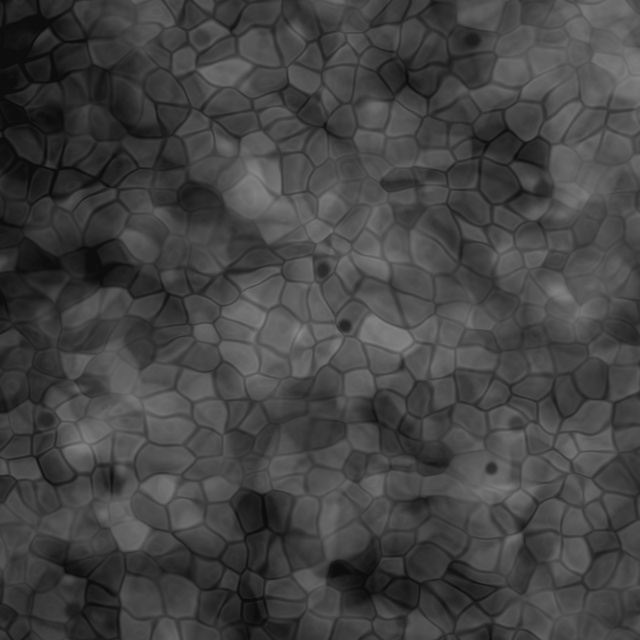
This texture is drawn by a three.js fragment shader. Its source:

```glsl
// Dense grey tissue under a microscope: soft, overlapping rounded cells with
// thin dark gaps and pale rims, built from two warped Voronoi layers over
// uneven fbm lighting, with scattered bright patches and dark round holes.
varying vec2 vUv;

float hash(vec2 p) {
  return fract(sin(dot(p, vec2(127.1, 311.7))) * 43758.5453);
}

vec2 hash2(vec2 p) {
  return vec2(hash(p), hash(p + 57.3));
}

float noise(vec2 p) {
  vec2 i = floor(p), f = fract(p);
  f = f * f * (3.0 - 2.0 * f);
  return mix(mix(hash(i), hash(i + vec2(1.0, 0.0)), f.x),
             mix(hash(i + vec2(0.0, 1.0)), hash(i + 1.0), f.x), f.y);
}

float fbm(vec2 p) {
  float sum = 0.0, amp = 0.53;
  for (int i = 0; i < 4; i++) {
    sum += amp * noise(p);
    p = mat2(1.6, 1.2, -1.2, 1.6) * p + 7.1;
    amp *= 0.5;
  }
  return sum;
}

// x: blended cell tone, y: distance to the border, z: distance to the centre
vec3 cells(vec2 p, float softness) {
  vec2 base = floor(p);
  float near = 9.0, second = 9.0, tone = 0.0, total = 0.0;
  for (int y = -1; y <= 1; y++) {
    for (int x = -1; x <= 1; x++) {
      vec2 id = base + vec2(float(x), float(y));
      vec2 offset = id + 0.1 + 0.8 * hash2(id) - p;
      float d = length(offset);
      second = min(second, max(near, d));
      near = min(near, d);
      // each cell is lit from its own side
      vec2 side = hash2(id + 19.7) - 0.5;
      float weight = exp(-softness * d * d);
      tone += weight * (hash(id + 3.9) - 0.5 + 0.9 * dot(side, offset));
      total += weight;
    }
  }
  return vec3(tone / total, second - near, near);
}

// broad lighting: dim upper left, bright centre, corner and lower patches
float lighting(vec2 uv) {
  float light = 0.262 + 0.24 * (fbm(uv * 3.5 + 4.0) - 0.5);
  light += 0.24 * (fbm(uv * 10.0 + 31.0) - 0.5);
  float ragged = uv.x + 0.12 * (fbm(uv * 6.0) - 0.5);
  light -= 0.10 * smoothstep(0.25, 0.15, ragged) * smoothstep(0.42, 0.7, uv.y);
  light += 0.05 * exp(-9.0 * dot(uv - vec2(0.5, 0.55), uv - vec2(0.5, 0.55)));
  light += 0.15 * exp(-35.0 * dot(uv - vec2(1.0, 0.92), uv - vec2(1.0, 0.92)));
  light += 0.08 * exp(-40.0 * dot(uv - vec2(0.83, 0.27), uv - vec2(0.83, 0.27)));
  light += 0.17 * exp(-500.0 * dot(uv - vec2(0.13, 0.32), uv - vec2(0.13, 0.32)));
  light -= 0.06 * exp(-30.0 * dot(uv - vec2(0.8, 0.85), uv - vec2(0.8, 0.85)));
  return light;
}

void main() {
  vec2 uv = vUv;
  vec2 bend = vec2(noise(uv * 9.0), noise(uv * 9.0 + 40.0)) - 0.5;
  bend += 0.4 * (vec2(noise(uv * 28.0), noise(uv * 28.0 + 70.0)) - 0.5);
  vec2 p = uv + 0.04 * bend;

  float grey = lighting(uv);

  // blurred deep layer, then the focused layer
  vec3 deep = cells(mat2(0.8, 0.6, -0.6, 0.8) * p * 17.0 + 5.0, 14.0);
  vec3 top = cells(p * vec2(21.0, 24.0), 24.0);
  grey += 0.09 * deep.x + 0.11 * top.x;
  grey -= 0.025 * smoothstep(0.3, 0.0, deep.y);

  // gaps and rims come in and out of focus
  float focus = smoothstep(0.3, 0.7, noise(uv * 11.0 + 12.0));
  float rim = smoothstep(0.05, 0.2, top.y) * smoothstep(0.42, 0.2, top.y);
  grey -= (0.015 + 0.06 * focus) * smoothstep(0.2, 0.0, top.y);
  grey += (0.006 + 0.025 * noise(uv * 15.0 + 90.0)) * rim;

  // faint nuclei and granules
  float nucleus = smoothstep(0.09, 0.0, abs(top.z - 0.2));
  grey += 0.018 * nucleus * noise(uv * 20.0 + 8.0);
  grey += 0.022 * (noise(uv * 75.0) - 0.5) + 0.012 * (noise(uv * 160.0) - 0.5);

  // dark slanted clefts between cell groups
  vec2 along = mat2(0.94, 0.34, -0.34, 0.94) * p;
  float cleft = smoothstep(0.66, 0.9, noise(along * vec2(11.0, 24.0) + 60.0));
  grey -= 0.10 * cleft * smoothstep(0.4, 0.7, noise(uv * 5.0 + 23.0));

  // scattered bright patches with uneven outlines
  for (int i = 0; i < 32; i++) {
    vec2 seed = vec2(float(i), 4.7);
    vec2 d = (p - hash2(seed)) * vec2(1.0, 1.0 + 0.7 * hash(seed + 2.2));
    float size = mix(0.011, 0.024, hash(seed + 8.4));
    float glow = smoothstep(1.5, 0.2, length(d) / size);
    grey += mix(0.03, 0.12, hash(seed + 5.1)) * glow;
  }

  // dark round holes
  for (int i = 0; i < 11; i++) {
    vec2 seed = vec2(float(i), 91.3);
    float size = mix(0.009, 0.018, hash(seed + 6.6));
    float hole = smoothstep(1.25, 0.45, length(uv + 0.008 * bend - hash2(seed)) / size);
    grey = mix(grey, 0.09, hole * mix(0.35, 0.85, hash(seed + 1.8)));
  }

  gl_FragColor = vec4(vec3(clamp(grey, 0.05, 0.62)), 1.0);
}
```
